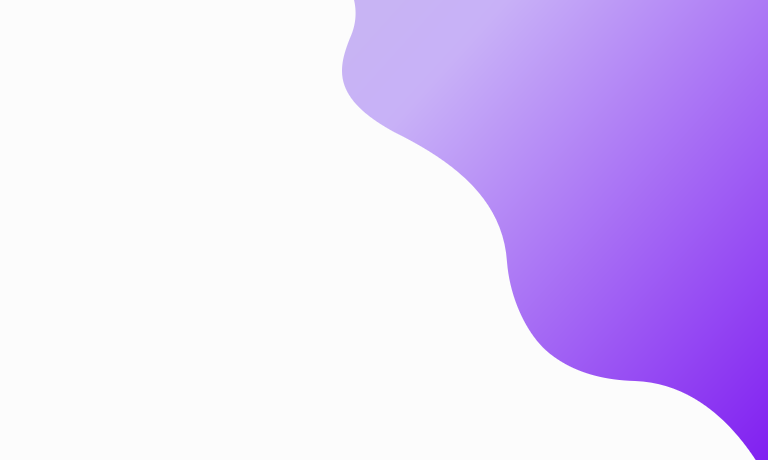
A Shadertoy shader for this background:

```glsl
// Draws a violet wave that fills the right side of a pale page.
// The wavy edge is a chain of cubic curves turned into a signed distance;
// the fill is a diagonal gradient with a soft lilac shelf at its start.

const vec2 GRID = vec2(768.0, 460.0);   // design grid spanning the canvas
const int STEPS = 20;                   // line pieces per curve

const vec3 PAGE   = vec3(0.990, 0.990, 0.990);
const vec3 MIST   = vec3(0.784, 0.706, 0.955);
const vec3 LILAC  = vec3(0.786, 0.696, 0.970);
const vec3 VIOLET = vec3(0.505, 0.125, 0.945);

// Running result: x = nearest distance, y = 1 when right of the edge
struct Edge { float dist; float side; };

vec2 cubic(vec2 a, vec2 b, vec2 c, vec2 d, float t) {
    float s = 1.0 - t;
    return s * s * s * a + 3.0 * s * s * t * b + 3.0 * s * t * t * c + t * t * t * d;
}

float segmentDistance(vec2 p, vec2 a, vec2 b) {
    vec2 pa = p - a, ba = b - a;
    return length(pa - ba * clamp(dot(pa, ba) / dot(ba, ba), 0.0, 1.0));
}

// Adds one curve to the edge; each row is crossed by the whole chain once
void addCurve(inout Edge edge, vec2 p, vec2 a, vec2 b, vec2 c, vec2 d) {
    vec2 from = a;
    for (int i = 1; i <= STEPS; i++) {
        vec2 to = cubic(a, b, c, d, float(i) / float(STEPS));
        edge.dist = min(edge.dist, segmentDistance(p, from, to));
        if ((from.y <= p.y) != (to.y <= p.y)) {
            float crossing = mix(from.x, to.x, (p.y - from.y) / (to.y - from.y));
            edge.side = step(crossing, p.x);
        }
        from = to;
    }
}

// Negative inside the wave, positive on the page
float waveDistance(vec2 p) {
    Edge edge = Edge(1e5, 0.0);
    addCurve(edge, p, vec2(353, -4), vec2(358, 13), vec2(355, 27), vec2(350, 38));
    addCurve(edge, p, vec2(350, 38), vec2(344, 53), vec2(342, 62), vec2(342, 71));
    addCurve(edge, p, vec2(342, 71), vec2(342, 96), vec2(363, 115), vec2(394, 132));
    addCurve(edge, p, vec2(394, 132), vec2(455, 162), vec2(503, 200), vec2(507, 262));
    addCurve(edge, p, vec2(507, 262), vec2(510, 300), vec2(528, 336), vec2(549, 353));
    addCurve(edge, p, vec2(549, 353), vec2(570, 370), vec2(598, 380), vec2(635, 381));
    addCurve(edge, p, vec2(635, 381), vec2(690, 383), vec2(730, 420), vec2(757, 462));
    return mix(edge.dist, -edge.dist, edge.side);
}

// Diagonal ramp from the upper left shelf to the lower right corner
vec3 waveColor(vec2 p) {
    float along = dot(p, vec2(0.74, 0.67));
    vec3 shelf = mix(MIST, LILAC, smoothstep(270.0, 372.0, along));
    return mix(shelf, VIOLET, clamp((along - 372.0) / 504.0, 0.0, 1.0));
}

void mainImage(out vec4 fragColor, in vec2 fragCoord) {
    // Grid coordinates with y running down from the top edge
    vec2 uv = fragCoord / iResolution.xy;
    vec2 p = vec2(uv.x, 1.0 - uv.y) * GRID;

    float pixel = GRID.y / iResolution.y;
    float cover = clamp(0.5 - waveDistance(p) / pixel, 0.0, 1.0);
    fragColor = vec4(mix(PAGE, waveColor(p), cover), 1.0);
}
```
